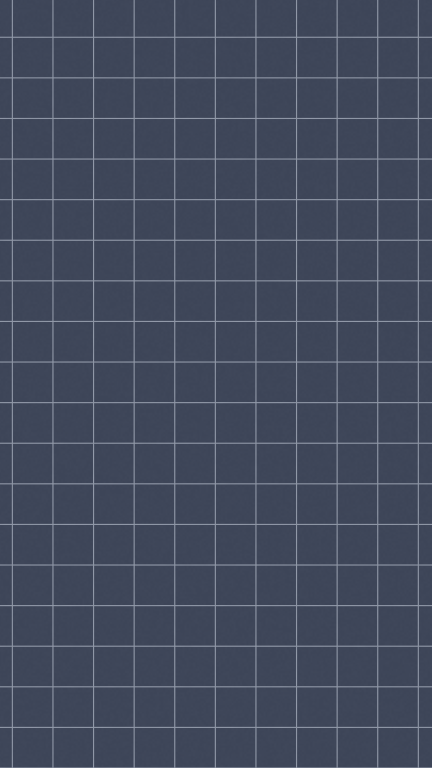
Reproduce this pattern procedurally as a Shadertoy shader.

```glsl
// A slate blue sheet ruled with thin pale lines into a square grid.
// Each line is a repeated distance, box-filtered over one pixel so hairlines
// keep their weight at any size; value noise adds a very faint paper grain.

// Lengths are fractions of the canvas height
const float GRID_PITCH = 0.05286;
const vec2  GRID_ORIGIN = vec2(0.0161, 0.0);
const float LINE_WIDTH = 0.00146;
const float GRAIN_CELLS = 360.0;
const float GRAIN_AMOUNT = 0.010;
const float LINE_WEAR = 0.08;
const float WEAR_CELLS = 90.0;

const vec3 SLATE = vec3(0.243, 0.274, 0.348);
const vec3 PALE_LINE = vec3(0.575, 0.605, 0.665);

float hash(vec2 p) {
    vec3 q = fract(vec3(p.xyx) * 0.1031);
    q += dot(q, q.yzx + 33.33);
    return fract((q.x + q.y) * q.z);
}

float valueNoise(vec2 p) {
    vec2 cell = floor(p);
    vec2 t = fract(p);
    t = t * t * (3.0 - 2.0 * t);
    float low = mix(hash(cell), hash(cell + vec2(1.0, 0.0)), t.x);
    float high = mix(hash(cell + vec2(0.0, 1.0)), hash(cell + 1.0), t.x);
    return mix(low, high, t.y);
}

// Share of a pixel covered by the nearest line, for each axis
vec2 lineCoverage(vec2 p, float pixel) {
    vec2 offset = (fract((p - GRID_ORIGIN) / GRID_PITCH + 0.5) - 0.5) * GRID_PITCH;
    vec2 right = min(offset + 0.5 * pixel, vec2(0.5 * LINE_WIDTH));
    vec2 left = max(offset - 0.5 * pixel, vec2(-0.5 * LINE_WIDTH));
    return max(right - left, 0.0) / pixel;
}

void mainImage(out vec4 fragColor, in vec2 fragCoord) {
    float pixel = 1.0 / iResolution.y;
    vec2 p = fragCoord * pixel;

    // Background with faint grain
    float grain = valueNoise(p * GRAIN_CELLS) - 0.5;
    vec3 color = SLATE + GRAIN_AMOUNT * grain;

    // Union of both line directions, slightly uneven in strength
    vec2 cover = lineCoverage(p, pixel);
    float ink = 1.0 - (1.0 - cover.x) * (1.0 - cover.y);
    ink *= 1.0 - LINE_WEAR * valueNoise(p * WEAR_CELLS);
    color = mix(color, PALE_LINE, ink);

    fragColor = vec4(color, 1.0);
}
```
